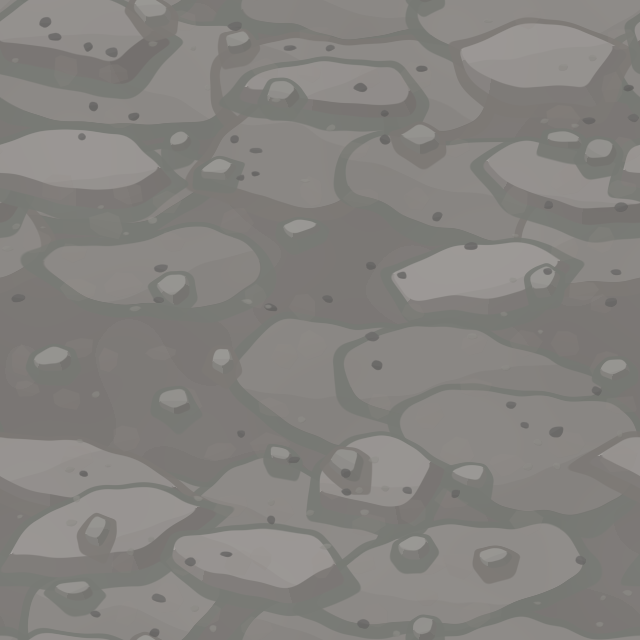
Reproduce this texture procedurally as a three.js fragment shader.

```glsl
// Tiling ground of flat, overlapping grey rock plates, raised slabs, pebbles and chips.
// Every layer scatters irregular polygons on a wrapping grid; each polygon is cut from
// half planes, with bevelled lower sides and a mossy rim, and bent by gradient noise.
varying vec2 vUv;

struct Stones {
  vec2 grid;      // cells across and up
  vec2 size;      // half width and half height
  float share;    // likelihood of a cell being filled
  float corner;   // corner rounding
  float bevel;    // depth of the side, relative to the half height
  float rim;      // width of the outline
  float opacity;
  vec3 tone;
};

vec3 hash3(vec2 p) {
  vec3 h = fract(p.xyx * vec3(0.1031, 0.1030, 0.0973));
  h += dot(h, h.yzx + 33.33);
  return fract((h.xxy + h.yzz) * h.zyx);
}

float cornerDot(vec2 cell, vec2 offset, vec2 f, float period) {
  float a = 6.2832 * hash3(mod(cell + offset, period) + period * 3.7).x;
  return dot(vec2(cos(a), sin(a)), f - offset);
}

// Gradient noise that wraps after a whole number of cells
float gradientNoise(vec2 uv, float period) {
  vec2 p = uv * period, i = floor(p), f = p - i;
  vec2 u = f * f * f * (f * (f * 6.0 - 15.0) + 10.0);
  float low = mix(cornerDot(i, vec2(0, 0), f, period), cornerDot(i, vec2(1, 0), f, period), u.x);
  float high = mix(cornerDot(i, vec2(0, 1), f, period), cornerDot(i, vec2(1, 1), f, period), u.x);
  return mix(low, high, u.y);
}

float smoothMax(float a, float b, float k) {
  float h = max(k - abs(a - b), 0.0) / k;
  return max(a, b) + h * h * k * 0.25;
}

float inside(float d) {
  return 1.0 - smoothstep(-0.0012, 0.0012, d);
}

vec3 paintStone(vec3 col, vec2 q, vec2 size, Stones s, vec2 seed) {
  vec3 r = hash3(seed + 5.3);
  float outer = -1.0, top = -1.0, steepest = -1.0;
  vec2 facing = vec2(0, 1);

  // Intersect seven half planes around an ellipse
  for (int k = 0; k < 7; k++) {
    vec3 h = hash3(seed + float(k) * 3.17 + 11.0);
    float a = (float(k) + 0.7 * h.x) * 0.8976 + r.x;
    vec2 n = vec2(cos(a), sin(a)) / size;
    float reach = 1.0 / length(n);
    n *= reach;
    float d = dot(q, n) - reach * mix(0.8, 1.1, h.y);
    float inset = s.bevel * size.y * max(0.0, dot(n, vec2(0.4, -0.9)));
    outer = smoothMax(outer, d, s.corner);
    top = smoothMax(top, d + inset, s.corner);
    if (d + inset > steepest) {
      steepest = d + inset;
      facing = n;
    }
  }

  // Outline, heavier below
  vec3 rimTone = mix(vec3(0.49, 0.475, 0.46), vec3(0.467, 0.475, 0.455), step(0.3, r.y));
  float rimWidth = s.rim * (1.0 - 0.45 * q.y / size.y);
  col = mix(col, rimTone, inside(outer - rimWidth) * 0.9 * step(0.001, s.rim));

  // Shaded sides, then the top with one soft ridge
  vec3 tone = s.tone + (r.z - 0.5) * 0.03;
  vec3 side = tone - 0.035 + 0.085 * dot(facing, vec2(-0.6, 0.8));
  float ridge = inside(q.y + q.x * (r.x - 0.5) + size.y * (r.y - 0.4));
  vec3 face = tone + 0.006 - 0.018 * ridge;
  vec3 stone = mix(side, face, inside(top));
  return mix(col, stone, inside(outer) * s.opacity);
}

// Paint one layer; the fixed order of neighbours keeps overlaps consistent
vec3 scatter(vec3 col, vec2 p, Stones s) {
  vec2 home = floor(p * s.grid);
  for (int y = 1; y >= -1; y--) {
    for (int x = -1; x <= 1; x++) {
      vec2 cell = home + vec2(x, y);
      vec2 id = mod(cell, s.grid);
      vec2 seed = id * 1.7 + s.grid * 7.3;
      vec3 r = hash3(seed);
      float clump = hash3(floor(id * 0.5) + s.grid * 2.9).y;
      if (0.5 * (r.z + clump) < s.share) {
        vec2 q = p - (cell + 0.5 + 0.7 * (r.xy - 0.5)) / s.grid;
        vec3 t = hash3(seed + 41.0);
        q.y += q.x * (t.x - 0.5) * 0.3;
        col = paintStone(col, q, s.size * mix(vec2(0.65), vec2(1.15), t.yz), s, seed);
      }
    }
  }
  return col;
}

void main() {
  vec2 bend = vec2(gradientNoise(vUv, 7.0), gradientNoise(vUv, 8.0));
  vec2 ripple = vec2(gradientNoise(vUv, 17.0), gradientNoise(vUv, 19.0));
  vec2 p = vUv + 0.028 * bend + 0.007 * ripple;
  vec2 crisp = vUv + 0.012 * bend + 0.005 * ripple;

  // Dark soil, flat plates, raised slabs
  vec3 col = vec3(0.482, 0.468, 0.458) + 0.012 * step(0.06, bend.x);
  col = scatter(col, p, Stones(vec2(3, 6), vec2(0.2, 0.085), 0.85, 0.045, 0.0, 0.016, 1.0, vec3(0.547, 0.535, 0.523)));
  col = scatter(col, crisp, Stones(vec2(3, 5), vec2(0.145, 0.06), 0.64, 0.012, 0.5, 0.015, 1.0, vec3(0.588, 0.574, 0.564)));

  // Faint flat flecks, then pebbles
  col = scatter(col, vUv, Stones(vec2(13, 12), vec2(0.024, 0.02), 0.55, 0.001, 0.0, 0.0, 0.16, vec3(0.58, 0.55, 0.53)));
  col = scatter(col, crisp, Stones(vec2(10, 10), vec2(0.027, 0.021), 0.35, 0.006, 0.7, 0.011, 1.0, vec3(0.583, 0.577, 0.563)));

  // Dark chips and pale grit
  col = scatter(col, vUv, Stones(vec2(18, 20), vec2(0.01, 0.007), 0.28, 0.004, 0.0, 0.0, 0.85, vec3(0.41, 0.405, 0.4)));
  col = scatter(col, vUv, Stones(vec2(22, 24), vec2(0.009, 0.006), 0.24, 0.006, 0.0, 0.0, 0.6, vec3(0.55, 0.545, 0.525)));

  // Broad tonal drift
  col += 0.012 * gradientNoise(vUv, 4.0);
  gl_FragColor = vec4(col, 1.0);
}
```
